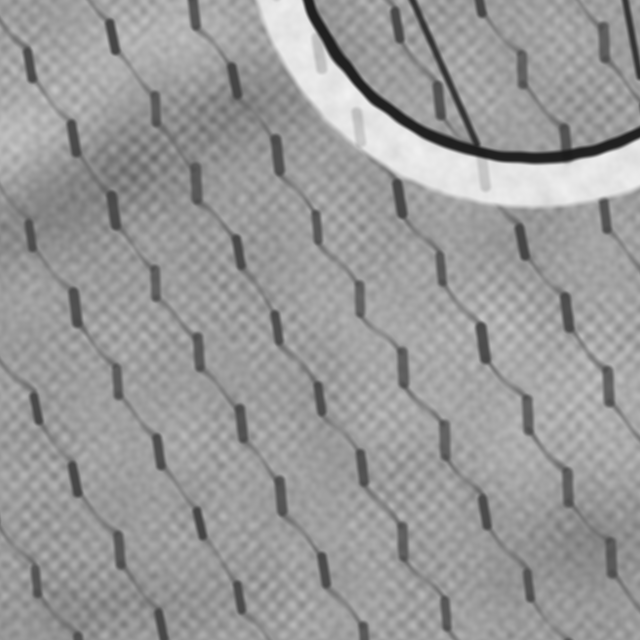
This texture is drawn by a WebGL 1 fragment shader. Its source:

```glsl
precision highp float;
// Grey knitted mesh cloth: a slanted lattice of slits joined by creases, under a pale curved trim.
uniform vec2 u_resolution;

const float TAU = 6.2831853;
const vec2 STEP_DOWN = vec2(0.0651, -0.1125);   // slit to slit along a crease
const vec2 STEP_ACROSS = vec2(0.1276, 0.0430);  // crease to crease
const vec2 LATTICE_ORIGIN = vec2(0.4365, 0.4915);
const vec2 TRIM_CENTER = vec2(0.833, 1.126);
const vec3 CLOTH = vec3(0.615);
const vec3 SLIT = vec3(0.27);
const vec3 CREASE = vec3(0.37);
const vec3 TRIM = vec3(0.90);
const vec3 PIPING = vec3(0.10);

vec2 hash2(vec2 p) {
  vec2 q = vec2(dot(p, vec2(127.1, 311.7)), dot(p, vec2(269.5, 183.3)));
  return fract(sin(q) * 43758.545) * 2.0 - 1.0;
}

float gradientNoise(vec2 p) {
  vec2 i = floor(p), f = fract(p);
  vec2 w = f * f * f * (f * (f * 6.0 - 15.0) + 10.0);
  float a = dot(hash2(i), f);
  float b = dot(hash2(i + vec2(1, 0)), f - vec2(1, 0));
  float c = dot(hash2(i + vec2(0, 1)), f - vec2(0, 1));
  float d = dot(hash2(i + vec2(1, 1)), f - vec2(1, 1));
  return mix(mix(a, b, w.x), mix(c, d, w.x), w.y);
}

// x: distance to the segment, y: position along it from 0 to 1
vec2 segment(vec2 p, vec2 a, vec2 b) {
  vec2 ab = b - a;
  float t = clamp(dot(p - a, ab) / dot(ab, ab), 0.0, 1.0);
  return vec2(length(p - a - ab * t), t);
}

float stroke(float dist, float halfWidth, float blur) {
  return 1.0 - smoothstep(halfWidth - blur, halfWidth + blur, dist);
}

// Soft elliptical patch of light or shade
float patchShade(vec2 p, vec2 center, vec2 size, float angle) {
  float c = cos(angle), s = sin(angle);
  vec2 q = mat2(c, -s, s, c) * (p - center) / size;
  return exp(-dot(q, q));
}

vec2 slitCenter(vec2 id) {
  return LATTICE_ORIGIN + id.x * STEP_DOWN + id.y * STEP_ACROSS + 0.0035 * hash2(id);
}

// x: slit coverage, y: crease coverage
vec2 mesh(vec2 p, float blur) {
  vec2 q = p - LATTICE_ORIGIN;
  float det = STEP_DOWN.x * STEP_ACROSS.y - STEP_DOWN.y * STEP_ACROSS.x;
  vec2 cell = vec2(q.x * STEP_ACROSS.y - q.y * STEP_ACROSS.x,
                   q.y * STEP_DOWN.x - q.x * STEP_DOWN.y) / det;
  vec2 nearest = floor(cell + 0.5);
  vec2 cover = vec2(0.0);
  for (int j = -1; j <= 1; j++) {
    for (int i = -1; i <= 1; i++) {
      vec2 id = nearest + vec2(float(i), float(j));
      vec2 vary = hash2(id + 17.3);
      vec2 center = slitCenter(id);
      vec2 foot = vec2(0.0025 + 0.002 * vary.x, -0.0215 - 0.003 * vary.y);
      float slit = segment(p, center - foot, center + foot).x;
      cover.x = max(cover.x, stroke(slit, 0.0075 + 0.001 * vary.y, blur) * (0.84 + 0.16 * vary.x));
      vec2 start = center + foot * 1.1;
      vec2 end = slitCenter(id + vec2(1, 0)) + vec2(-0.004, 0.024);
      vec2 link = segment(p + vec2(0.0, 0.004 * sin(p.x * 90.0)), start, end);
      float fade = 0.40 + 0.45 * abs(2.0 * link.y - 1.0);
      cover.y = max(cover.y, stroke(link.x, 0.0040, blur) * fade * (0.85 + 0.15 * vary.y));
    }
  }
  return cover;
}

// Broad folds of light across the cloth
float folds(vec2 p) {
  float shade = 0.035 * gradientNoise(p * 4.0) + 0.06 * gradientNoise(p * 9.0 + 5.0);
  shade += 0.12 * patchShade(p, vec2(0.03, 0.79), vec2(0.12, 0.06), 0.3);
  shade += 0.06 * patchShade(p, vec2(0.22, 0.94), vec2(0.20, 0.08), 0.3);
  shade += 0.06 * patchShade(p, vec2(0.88, 0.38), vec2(0.30, 0.15), -0.5);
  shade -= 0.11 * patchShade(p, vec2(0.20, 0.74), vec2(0.32, 0.07), 0.45);
  shade -= 0.08 * patchShade(p, vec2(0.95, 0.16), vec2(0.16, 0.08), 0.2);
  shade -= 0.05 * patchShade(p, vec2(0.12, 0.03), vec2(0.14, 0.06), 0.3);
  return shade;
}

// Checkered stitches whose relief comes and goes
float knit(vec2 p) {
  vec2 q = p + 0.004 * vec2(gradientNoise(p * 14.0), gradientNoise(p * 14.0 + 31.0));
  float relief = clamp(0.045 + 0.08 * gradientNoise(p * 7.0 + 9.0), 0.015, 0.09);
  vec2 wave = sin(TAU * q / 0.031);
  return relief * wave.x * wave.y + 0.075 * gradientNoise(p * 75.0);
}

void main() {
  vec2 p = gl_FragCoord.xy / u_resolution;
  float blur = max(0.0042, 1.0 / u_resolution.y);

  // Cloth with slits and creases
  vec2 holes = mesh(p, blur);
  vec3 color = CLOTH + folds(p) + knit(p);
  color = mix(color, CREASE, holes.y);
  color = mix(color, SLIT, holes.x);

  // Pale trim, slightly stained where the slits lie below
  float radius = distance(p, TRIM_CENTER) + 0.004 * gradientNoise(p * 25.0);
  float stain = 0.07 * gradientNoise(p * 30.0) + 0.03 * gradientNoise(p * 80.0) - 0.15 * holes.x;
  color = mix(color, TRIM + stain, stroke(abs(radius - 0.414), 0.036, blur * 1.5));

  // Dark piping and the seams that end on it
  float seam = min(segment(p, vec2(0.640, 1.01), vec2(0.745, 0.775)).x,
                   segment(p, vec2(0.975, 1.01), vec2(1.0, 0.88)).x);
  color = mix(color, PIPING, 0.8 * stroke(seam, 0.005, blur));
  color = mix(color, PIPING, 0.95 * stroke(abs(radius - 0.373), 0.0085, blur));
  gl_FragColor = vec4(clamp(color, 0.0, 1.0), 1.0);
}
```
